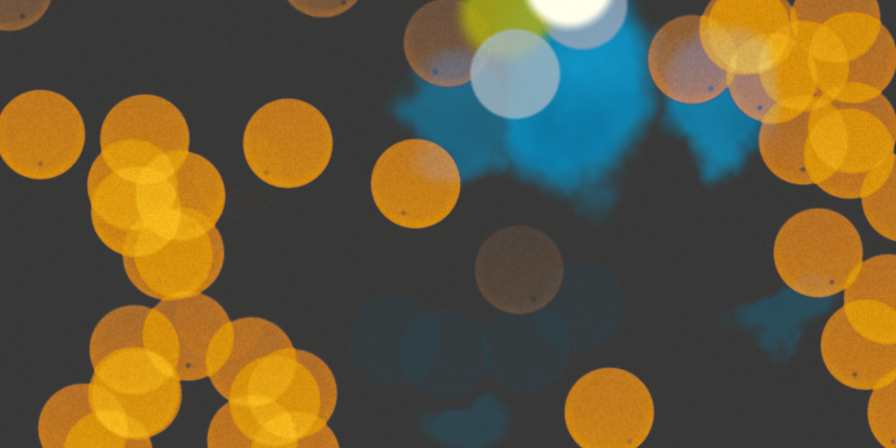
Give the GLSL for this background, as a WebGL 1 fragment shader.

```glsl
precision highp float;
// Night bokeh: overlapping amber lens discs over charcoal, with a blurred blue glow.
// Discs are strung along jittered strands; their summed light indexes a warm ramp,
// while the blue glow is built from noise-warped ellipses under a few pale discs.
uniform vec2 u_resolution;

const float RADIUS = 0.1;
const float GOLDEN_ANGLE = 2.4;
const vec3 CHARCOAL = vec3(0.22, 0.22, 0.218);

float hash(vec2 p) {
  p = fract(p * vec2(0.1271, 0.3117));
  p += dot(p, p.yx + 19.19);
  return fract((p.x + p.y) * p.x * 7.31);
}

float noise(vec2 p) {
  vec2 cell = floor(p), f = fract(p);
  f = f * f * (3.0 - 2.0 * f);
  float low = mix(hash(cell), hash(cell + vec2(1.0, 0.0)), f.x);
  float high = mix(hash(cell + vec2(0.0, 1.0)), hash(cell + 1.0), f.x);
  return mix(low, high, f.y);
}

float fbm(vec2 p) {
  float sum = 0.0, weight = 0.5;
  for (int i = 0; i < 4; i++) {
    sum += weight * noise(p);
    p = p * 2.03 + 7.7;
    weight *= 0.5;
  }
  return sum;
}

float discMask(vec2 p, vec2 center, float softness) {
  return 1.0 - smoothstep(1.0 - softness, 1.0 + softness, length(p - center) / RADIUS);
}

// Brightness inside one lens disc: lit lower rim, gentle tilt and a dust speck
float lensDisc(vec2 p, vec2 center, float seed) {
  vec2 q = (p - center) / RADIUS;
  float rim = smoothstep(0.72, 0.96, length(q));
  float light = 0.9 - 0.09 * q.y + rim * (0.1 - 0.08 * q.y);
  vec2 speck = vec2(0.5 * sin(seed * 5.0), -0.66);
  light -= 0.35 * (1.0 - smoothstep(0.03, 0.09, length(q - speck)));
  return light * discMask(p, center, 0.05);
}

// Discs along a line, scattered around it by the golden angle
float strand(vec2 p, vec2 start, vec2 end, vec2 spread, float count, float phase) {
  float light = 0.0;
  for (int i = 0; i < 6; i++) {
    float k = float(i);
    if (k >= count) break;
    float angle = phase + GOLDEN_ANGLE * k;
    vec2 center = mix(start, end, k / (count - 1.0)) + spread * vec2(cos(angle), sin(angle));
    light += lensDisc(p, center, angle) * (0.72 + 0.28 * fract(angle * 1.7));
  }
  return light;
}

// Separate discs falling along a curve, one of them faint
float fallingArc(vec2 p) {
  float light = 0.0;
  for (int i = 0; i < 5; i++) {
    float t = float(i) / 4.0;
    vec2 center = vec2(mix(0.09, 1.36, pow(t, 0.6)), 0.70 - 0.62 * pow(t, 2.5));
    float gain = i == 3 ? 0.33 : 0.94;
    light += gain * lensDisc(p, center, float(i));
  }
  return light;
}

float softBlob(vec2 p, vec2 center, vec2 size) {
  return 1.0 - smoothstep(0.6, 1.15, length((p - center) / size));
}

float blueGlow(vec2 p) {
  vec2 warp = vec2(fbm(p * 6.0), fbm(p * 6.0 + 31.0)) - 0.47;
  vec2 q = p + 0.22 * warp;
  float glow = softBlob(q, vec2(1.27, 0.84), vec2(0.20, 0.26));
  glow = max(glow, 0.85 * softBlob(q, vec2(1.59, 0.78), vec2(0.13, 0.16)));
  glow = max(glow, 0.6 * softBlob(q, vec2(1.02, 0.74), vec2(0.14, 0.13)));
  glow = max(glow, 0.3 * softBlob(q, vec2(1.73, 0.29), vec2(0.11, 0.05)));
  return max(glow, 0.2 * softBlob(q, vec2(1.02, 0.04), vec2(0.12, 0.08)));
}

vec3 amberRamp(float light) {
  vec3 color = mix(CHARCOAL, vec3(0.55, 0.38, 0.25), clamp(light / 0.45, 0.0, 1.0));
  color = mix(color, vec3(0.76, 0.46, 0.13), clamp((light - 0.45) / 0.25, 0.0, 1.0));
  color = mix(color, vec3(0.88, 0.58, 0.03), clamp((light - 0.70) / 0.40, 0.0, 1.0));
  return mix(color, vec3(1.0, 0.75, 0.10), clamp((light - 1.3) / 1.7, 0.0, 1.0));
}

void main() {
  vec2 p = gl_FragCoord.xy / u_resolution.y;

  // Charcoal backdrop with the blue glow
  float blue = blueGlow(p);
  vec3 blueTone = mix(vec3(0.04, 0.43, 0.60), vec3(0.07, 0.60, 0.79), fbm(p * 7.0 + 3.0));
  vec3 color = mix(CHARCOAL, blueTone, blue);
  float blueGhosts = strand(p, vec2(0.87, 0.2), vec2(1.3, 0.27), vec2(0.02, 0.05), 4.0, 1.0);
  color += vec3(-0.02, 0.015, 0.03) * blueGhosts;

  // Amber clusters: left, bottom, right, then single, cropped and faint discs
  float light = strand(p, vec2(0.325, 0.66), vec2(0.37, 0.41), vec2(0.06, 0.03), 6.0, 1.6);
  light += strand(p, vec2(0.37, 0.25), vec2(0.20, 0.0), vec2(0.05, 0.03), 6.0, 0.0);
  light += strand(p, vec2(0.62, 0.19), vec2(0.60, -0.02), vec2(0.06, 0.02), 5.0, 3.0);
  light += 0.85 * strand(p, vec2(1.56, 0.92), vec2(1.93, 0.90), vec2(0.03, 0.06), 6.0, 4.2);
  light += 0.85 * strand(p, vec2(1.74, 0.78), vec2(2.0, 0.60), vec2(0.04, 0.05), 5.0, 2.0);
  light += 0.9 * strand(p, vec2(1.87, 0.45), vec2(2.03, 0.10), vec2(0.06, 0.02), 4.0, 3.9);
  light += fallingArc(p);
  light += 0.5 * strand(p, vec2(0.02, 1.03), vec2(0.72, 1.06), vec2(0.0), 2.0, 0.5);
  light += 0.5 * lensDisc(p, vec2(1.0, 0.905), 2.0);
  light += 0.06 * strand(p, vec2(0.52, 0.80), vec2(0.53, 0.30), vec2(0.04, 0.02), 4.0, 2.5);
  float cover = 0.94 * clamp(light * 1.6, 0.0, 1.0);
  vec3 amber = amberRamp(light) + blue * vec3(-0.04, 0.05, 0.30);
  color = mix(color, amber, cover);

  // Pale highlight discs above the blue
  color = mix(color, vec3(0.66, 0.66, 0.72), 0.75 * discMask(p, vec2(1.30, 0.99), 0.06));
  color = mix(color, vec3(0.68, 0.67, 0.08), 0.85 * discMask(p, vec2(1.13, 0.97), 0.25));
  color = mix(color, vec3(0.64, 0.71, 0.75), 0.8 * discMask(p, vec2(1.15, 0.835), 0.05));
  color = mix(color, vec3(1.0, 1.0, 0.92), discMask(p, vec2(1.27, 1.04), 0.16));

  // Fine grain, stronger on the lit discs
  float grain = noise(p * 240.0) - 0.5;
  color += grain * mix(0.012, 0.045, cover);
  gl_FragColor = vec4(clamp(color, 0.0, 1.0), 1.0);
}
```
